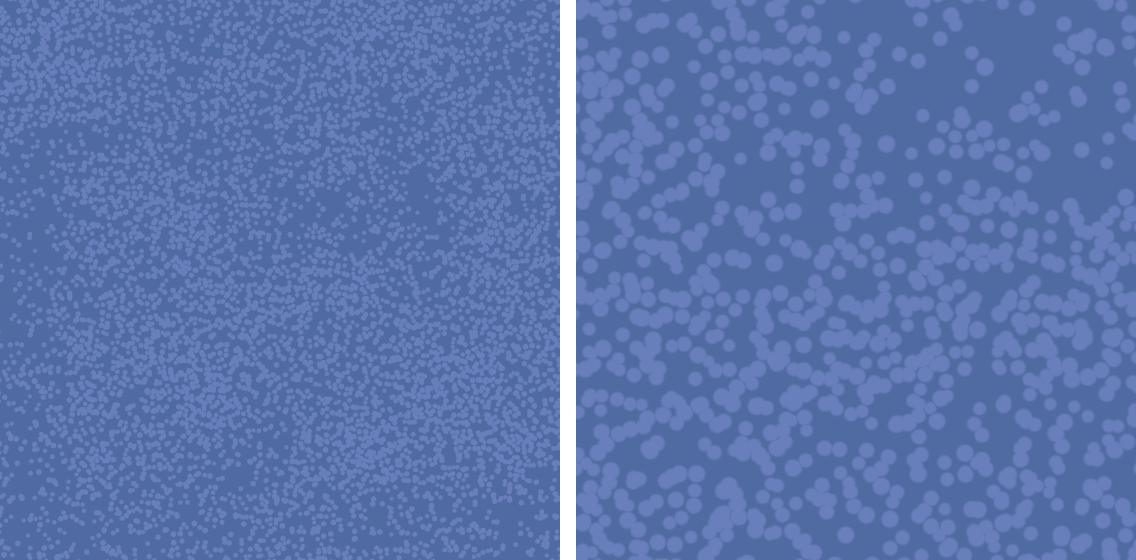
Left: the whole. Right: its middle third, enlarged.
Write a WebGL 1 fragment shader that draws this texture.

```glsl
precision highp float;
// Fine speckle: small pale blue dots scattered over a darker blue ground.
// Each grid cell holds a few candidate dots; soft noise decides how many
// appear, so the dots gather in loose clumps and leave open patches.

uniform vec2 u_resolution;

const float CELLS = 64.0;          // grid cells across the canvas
const int DOTS_PER_CELL = 4;       // candidate dots in each cell
const float MIN_RADIUS = 0.0036;   // in canvas units
const float MAX_RADIUS = 0.0052;
const float EDGE_SOFTNESS = 0.0011;
const float MEAN_PRESENCE = 0.45;
const float CLUMPING = 0.9;

const vec3 GROUND_BLUE = vec3(0.315, 0.42, 0.63);
const vec3 DOT_BLUE = vec3(0.407, 0.498, 0.735);

float hash(vec2 p) {
  return fract(sin(dot(p, vec2(127.1, 311.7))) * 43758.5453);
}

float valueNoise(vec2 p) {
  vec2 cell = floor(p);
  vec2 f = fract(p);
  f = f * f * (3.0 - 2.0 * f);
  float low = mix(hash(cell), hash(cell + vec2(1.0, 0.0)), f.x);
  float high = mix(hash(cell + vec2(0.0, 1.0)), hash(cell + vec2(1.0)), f.x);
  return mix(low, high, f.y);
}

// Chance that a candidate dot is present at a canvas position
float dotPresence(vec2 position) {
  float broad = valueNoise(position * 7.0 + 3.7);
  float fine = valueNoise(position * 17.0 + 41.3);
  return MEAN_PRESENCE + CLUMPING * (mix(broad, fine, 0.5) - 0.5);
}

// Signed distance to the nearest dot, negative inside
float dotField(vec2 position) {
  vec2 home = floor(position * CELLS);
  float nearest = 1.0;
  for (int y = -1; y <= 1; y++) {
    for (int x = -1; x <= 1; x++) {
      vec2 cell = home + vec2(float(x), float(y));
      float presence = dotPresence((cell + 0.5) / CELLS);
      for (int i = 0; i < DOTS_PER_CELL; i++) {
        vec2 seed = cell + float(i) * vec2(83.0, 59.0);
        vec2 jitter = vec2(hash(seed + 11.3), hash(seed + 27.9));
        float radius = mix(MIN_RADIUS, MAX_RADIUS, hash(seed + 5.1));
        float gap = distance(position, (cell + jitter) / CELLS) - radius;
        if (hash(seed + 63.7) < presence) nearest = min(nearest, gap);
      }
    }
  }
  return nearest;
}

void main() {
  float scale = min(u_resolution.x, u_resolution.y);
  vec2 position = gl_FragCoord.xy / scale;
  float edge = max(EDGE_SOFTNESS, 0.7 / scale);
  float coverage = 1.0 - smoothstep(-edge, edge, dotField(position));
  gl_FragColor = vec4(mix(GROUND_BLUE, DOT_BLUE, coverage), 1.0);
}
```
